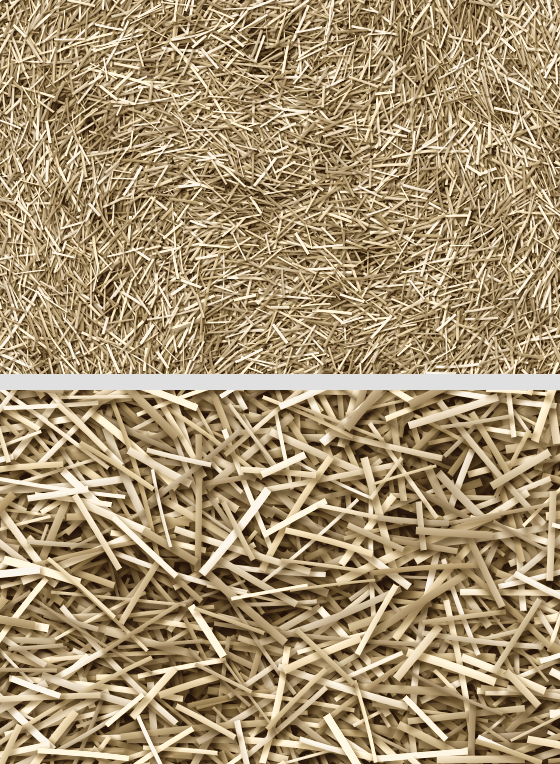
Top, the full canvas; bottom, a detail of the centre.
This texture is drawn by a WebGL 2 fragment shader. Its source:

```glsl
#version 300 es
precision highp float;
// Sunlit heap of dry straw: many layers of thin crossing stalks over dark gaps.

uniform vec2 u_resolution;
out vec4 fragColor;

const int LAYERS = 42;
const int TOP_LAYERS = 12;

vec4 hash4(vec3 p) {
    vec4 q = fract(p.xyzx * vec4(0.1031, 0.1030, 0.0973, 0.1099));
    q += dot(q, q.wzxy + 33.33);
    return fract((q.xxyz + q.yzzw) * q.zywx);
}

float gradientDot(vec2 cell, vec2 offset) {
    float a = 6.2832 * hash4(vec3(cell, 7.0)).x;
    return dot(vec2(cos(a), sin(a)), offset);
}

float gradientNoise(vec2 p) {
    vec2 i = floor(p), f = fract(p);
    vec2 u = f * f * f * (f * (f * 6.0 - 15.0) + 10.0);
    vec2 e = vec2(1.0, 0.0);
    float low = mix(gradientDot(i, f), gradientDot(i + e.xy, f - e.xy), u.x);
    float high = mix(gradientDot(i + e.yx, f - e.yx), gradientDot(i + e.xx, f - e.xx), u.x);
    return mix(low, high, u.y);
}

// Prevailing lie of the straw: steep at the sides, flatter in the middle.
float lieAngle(vec2 p) {
    return 0.9 + 0.75 * cos(4.2 * p.x) + 0.55 * sin(5.0 * p.y + 3.0 * p.x);
}

// Signed offsets along and across a slightly bowed stalk.
vec2 stalkFrame(vec2 p, float angle, float bow) {
    float c = cos(angle), s = sin(angle);
    vec2 q = vec2(c * p.x + s * p.y, c * p.y - s * p.x);
    q.y += bow * q.x * q.x;
    return q;
}

float boxDistance(vec2 q, vec2 halfSize) {
    vec2 d = abs(q) - halfSize;
    return length(max(d, 0.0)) + min(max(d.x, d.y), 0.0);
}

// Lays one layer of stalks over surface (x: tone, y: tint).
vec2 layStalks(vec2 surface, vec2 p, float layer, float pixel) {
    vec4 look = hash4(vec3(layer, 3.0, 19.0));
    float size = mix(0.045, 0.2, look.x * look.x);
    float depth = layer / float(LAYERS - 1);
    vec2 grid = p / size + look.yz * 40.0 + 20.0;
    vec2 home = floor(grid);
    for (int j = -1; j <= 1; j++) {
        for (int i = -1; i <= 1; i++) {
            vec2 cell = home + vec2(i, j);
            vec4 place = hash4(vec3(cell, layer));
            vec4 form = hash4(vec3(cell, layer + 71.5));
            vec2 offset = (grid - cell - place.xy) * size;
            float angle = lieAngle(p - offset) + (place.z + place.w - 1.0) * 1.6;
            vec2 q = stalkFrame(offset, angle, (form.w - 0.5) * 1.6);
            vec2 halfSize = vec2(size * mix(0.4, 0.8, form.x), mix(0.0012, 0.0038, form.y));

            // Soft shadow, thrown down and to the right.
            vec2 throwDir = vec2(0.0022, -0.0032);
            vec2 shift = vec2(dot(throwDir, vec2(cos(angle), sin(angle))),
                              dot(throwDir, vec2(-sin(angle), cos(angle))));
            float shade = 1.0 - smoothstep(-0.002, 0.006, boxDistance(q - shift, halfSize));
            surface.x *= 1.0 - 0.42 * shade;

            // Stalk body with a lit upper edge and uneven bleaching.
            float cover = clamp(0.5 - boxDistance(q, halfSize) / pixel, 0.0, 1.0);
            float tone = mix(0.45, 1.08, depth) * mix(0.55, 1.27, form.z);
            float round_ = clamp(q.y / halfSize.y, -1.0, 1.0) * sign(cos(angle));
            tone += 0.10 * round_ + 0.05 * sin(q.x * 70.0 + place.x * 30.0);
            surface = mix(surface, vec2(tone, form.w - 0.5), cover);
        }
    }
    return surface;
}

// Dark earth through buff to bleached cream.
vec3 strawColour(float tone) {
    vec3 ramp[7] = vec3[7](
        vec3(0.12, 0.06, 0.03), vec3(0.36, 0.27, 0.14), vec3(0.52, 0.43, 0.28),
        vec3(0.68, 0.58, 0.42), vec3(0.81, 0.73, 0.58), vec3(0.94, 0.87, 0.75),
        vec3(1.00, 0.97, 0.90));
    vec3 colour = ramp[0];
    for (int i = 0; i < 6; i++) {
        colour = mix(colour, ramp[i + 1], clamp(tone * 5.0 - float(i), 0.0, 1.0));
    }
    return colour;
}

void main() {
    float pixel = 1.0 / u_resolution.y;
    vec2 p = gl_FragCoord.xy * pixel;
    float patches = gradientNoise(p * 5.0 + 11.0) + 0.6 * gradientNoise(p * 13.0 + 31.0);

    vec2 surface = vec2(0.12, 0.0);
    for (int k = 0; k < LAYERS; k++) {
        // Hollows sink into the heap before the top stalks cross them.
        if (k == LAYERS - TOP_LAYERS) {
            surface.x *= 1.0 - 0.7 * smoothstep(0.1, 0.55, patches);
        }
        surface = layStalks(surface, p, float(k), pixel);
    }

    float tone = surface.x * (1.04 - 0.16 * patches);
    vec3 colour = strawColour(tone) + surface.y * vec3(0.03, 0.005, -0.07) * min(tone, 1.0);
    fragColor = vec4(clamp(colour, 0.0, 1.0), 1.0);
}
```
